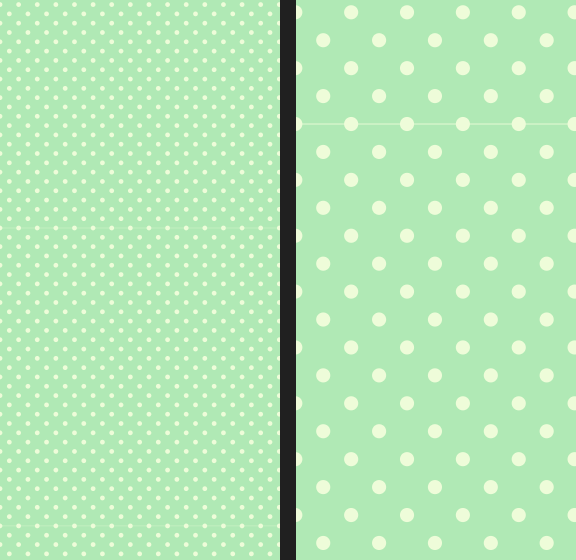
Left: the whole. Right: its middle third, enlarged.
Write a Shadertoy shader that draws this pattern.

```glsl
// Staggered polka dots: pale cream dots on mint green, about 15 across and 30 down.
// Two square lattices, offset by half a pitch, give the dots as distance fields;
// faint horizontal seams cross the dot centres every SEAM_EVERY pitches.

#define PITCH 0.0665        // dot spacing, in canvas widths
#define TOP_ROW 0.0163      // first dot row below the top edge, in canvas widths
#define DOT_RADIUS 0.126    // in pitches
#define SEAM_EVERY 16.0     // in pitches
#define SEAM_FIRST 12.0     // in pitches below the first row
#define SEAM_WIDTH 0.028    // in pitches
#define SEAM_STRENGTH 0.55
#define MINT vec3(0.69, 0.915, 0.71)
#define CREAM vec3(0.935, 0.99, 0.85)

// Distance to the nearest point of a unit square lattice
float latticeDistance(vec2 p) {
    return length(p - floor(p + 0.5));
}

// Share of a pixel covered by a horizontal band centred at distance d
float bandCoverage(float d, float width, float pixel) {
    float top = min(d + 0.5 * pixel, 0.5 * width);
    float bottom = max(d - 0.5 * pixel, -0.5 * width);
    return clamp((top - bottom) / pixel, 0.0, 1.0);
}

void mainImage(out vec4 fragColor, in vec2 fragCoord) {
    // Pitch units, measured down from the first row
    vec2 fromTop = vec2(fragCoord.x, iResolution.y - fragCoord.y) / iResolution.x;
    vec2 p = (fromTop - vec2(0.0, TOP_ROW)) / PITCH;
    float pixel = 1.0 / (iResolution.x * PITCH);

    // Seams
    float fromSeam = p.y - SEAM_FIRST;
    fromSeam -= SEAM_EVERY * floor(fromSeam / SEAM_EVERY + 0.5);
    float seam = SEAM_STRENGTH * bandCoverage(fromSeam, SEAM_WIDTH, pixel);
    vec3 color = mix(MINT, CREAM, seam);

    // Dots
    float dist = min(latticeDistance(p), latticeDistance(p - 0.5)) - DOT_RADIUS;
    float dots = clamp(0.5 - dist / pixel, 0.0, 1.0);
    color = mix(color, CREAM, dots);

    fragColor = vec4(color, 1.0);
}
```
